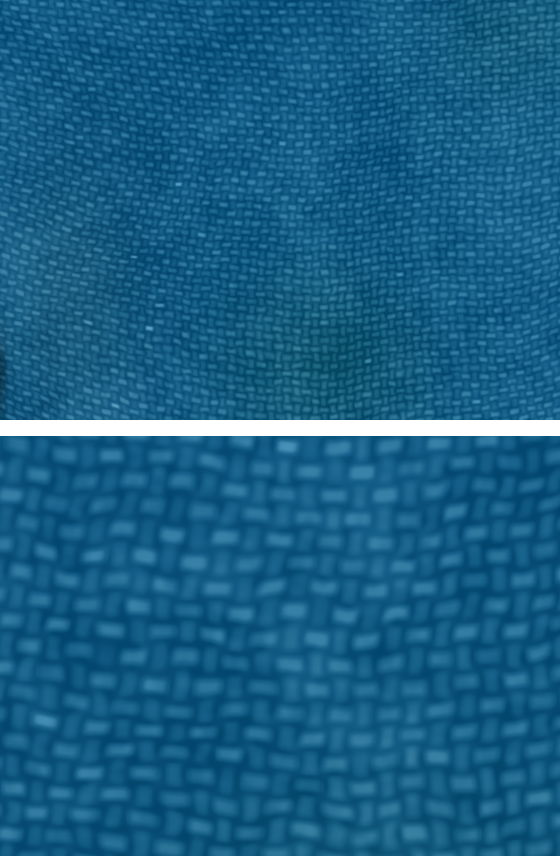
Top, the full canvas; bottom, a detail of the centre.
A WebGL 2 fragment shader for this texture:

```glsl
#version 300 es
precision highp float;
// Blue plain-weave cloth: long weft floats cross narrower warp threads on a
// bent grid of about 62 by 50 threads. Hashes vary each crossing, and smooth
// noise adds uneven threads, worn patches and soft light.
uniform vec2 u_resolution;
out vec4 fragColor;

const float PI = 3.14159265;

float hash(vec2 p) {
  return fract(sin(dot(p, vec2(127.1, 311.7))) * 43758.5453);
}

float noise(vec2 p) {
  vec2 i = floor(p), f = fract(p);
  f = f * f * (3.0 - 2.0 * f);
  return mix(mix(hash(i), hash(i + vec2(1, 0)), f.x),
             mix(hash(i + vec2(0, 1)), hash(i + vec2(1, 1)), f.x), f.y);
}

float fbm(vec2 p) {
  float sum = 0.0, gain = 0.5;
  for (int i = 0; i < 4; i++) {
    sum += gain * noise(p);
    p = p * 2.03 + 17.0;
    gain *= 0.5;
  }
  return sum / 0.9375;
}

// Soft bump centred on a point, used for broad stains and light
float patchAt(vec2 p, vec2 centre, vec2 size) {
  vec2 d = (p - centre) / size;
  return exp(-dot(d, d));
}

// Canvas position to thread coordinates: rows sag toward the middle, and
// the columns on the left bow out to the right, which turns the diagonals
vec2 bendGrid(vec2 p) {
  float away = p.x - 0.78;
  float sag = 0.22 * away * away * (1.2 - 0.75 * p.y);
  float bow = 0.075 * patchAt(p, vec2(0.3, 0.7), vec2(0.45, 0.3));
  vec2 q = p - vec2(bow, sag);
  q += 0.03 * (vec2(noise(p * 4.0), noise(p * 4.0 + 31.0)) - 0.5);
  q += 0.009 * (vec2(noise(p * 22.0 + 5.0), noise(p * 22.0 + 57.0)) - 0.5);
  return q * vec2(46.5, 50.0) + 20.0;
}

// Soft cross-section of a thread, with t running from -0.5 to 0.5
float threadProfile(float t, float width) {
  return smoothstep(0.5, 0.5 - width, abs(t));
}

void main() {
  vec2 p = gl_FragCoord.xy / u_resolution.y;
  vec2 q = bendGrid(p);
  vec2 cell = floor(q);
  vec2 f = q - cell - 0.5;

  // Upright threads show more in the lower middle and the right
  float upright = 0.7 * patchAt(p, vec2(0.8, 0.12), vec2(0.28, 0.4))
                + 0.5 * patchAt(p, vec2(1.2, 0.8), vec2(0.3, 0.4));

  // Heights of the two thread sets, opposed at every crossing
  float weftWave = cos(PI * (q.x - 0.5 + cell.y));
  float warpWave = -cos(PI * (q.y - 0.5 + cell.x));
  float weft = smoothstep(-0.8, 0.85, weftWave) * threadProfile(f.y, 0.45);
  float warp = smoothstep(-0.75, 0.9, warpWave) * threadProfile(f.x, 0.45);
  warp *= 0.52 + 0.42 * upright;

  // Smooth union, so that the floats merge into bricks and hooks
  float blend = clamp(0.5 + (weft - warp) / 0.6, 0.0, 1.0);
  float height = mix(warp, weft, blend) + 0.2 * blend * (1.0 - blend);

  // Each float of thread differs a little; fine fibres break it up
  float tone = hash(cell) - 0.5;
  float fibre = noise(p * 100.0) - 0.5;
  float light = 0.14 + 0.62 * height;
  light += tone * 0.22 * height + fibre * 0.26;

  // Broad uneven light over the cloth
  light += 0.42 * (fbm(p * 3.2 + 9.0) - 0.5);
  light += 0.2 * (noise(p * 16.0 + 40.0) - 0.5);
  light -= 0.10 * patchAt(p, vec2(0.75, 0.1), vec2(0.22, 0.25));
  light = clamp(light, 0.0, 1.0);

  vec3 gapBlue = vec3(0.005, 0.275, 0.44);
  vec3 midBlue = vec3(0.08, 0.375, 0.545);
  vec3 crestBlue = vec3(0.22, 0.505, 0.66);
  vec3 colour = mix(gapBlue, midBlue, smoothstep(0.0, 0.5, light));
  colour = mix(colour, crestBlue, smoothstep(0.38, 1.0, light));

  // Greenish wear low in the middle and upper right, greyer wear at the left
  float green = patchAt(p, vec2(0.77, 0.12), vec2(0.28, 0.27))
              + 0.7 * patchAt(p, vec2(1.22, 0.93), vec2(0.24, 0.22));
  float grey = patchAt(p, vec2(0.16, 0.28), vec2(0.2, 0.4));
  colour += green * vec3(0.012, 0.004, -0.055);
  colour += grey * vec3(0.04, 0.012, -0.02);

  // Rare pale crests where the light catches a thread
  float glint = smoothstep(0.985, 1.0, hash(cell + 73.0)) * blend;
  colour += 0.16 * glint * smoothstep(0.5, 1.0, height) * (1.0 - length(f));

  // Shadow at the lower left corner
  colour *= 1.0 - 0.5 * patchAt(p, vec2(-0.01, 0.1), vec2(0.022, 0.1));
  fragColor = vec4(clamp(colour, 0.0, 1.0), 1.0);
}
```
